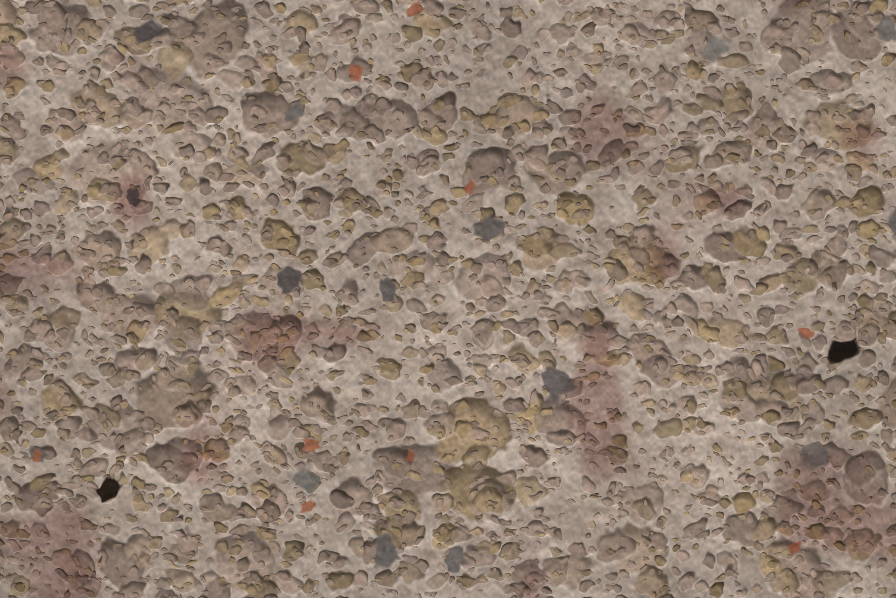
Give the GLSL for this texture, as a WebGL 1 fragment shader.

```glsl
precision highp float;
// Weathered porous stone: overlapping lit pits, grey pebbles and a few deep holes.
uniform vec2 u_resolution;

float hash(vec2 p) {
  return fract(sin(dot(p, vec2(127.1, 311.7))) * 43758.5453);
}

vec2 hash2(vec2 p) {
  return vec2(hash(p + 3.7), hash(p + 8.9));
}

float noise(vec2 p) {
  vec2 i = floor(p), f = fract(p);
  f = f * f * (3.0 - 2.0 * f);
  return mix(mix(hash(i), hash(i + vec2(1.0, 0.0)), f.x),
             mix(hash(i + vec2(0.0, 1.0)), hash(i + 1.0), f.x), f.y);
}

float fbm(vec2 p) {
  float sum = 0.0, amp = 0.5;
  for (int i = 0; i < 4; i++) {
    sum += amp * noise(p);
    p = mat2(1.6, 1.2, -1.2, 1.6) * p + 5.3;
    amp *= 0.55;
  }
  return sum;
}

// One layer of hollows, shaded under their upper lip and lit on the lower one.
vec3 pits(vec3 color, vec2 p, float scale, float density, float depth) {
  vec2 grid = p * scale + scale * 1.37;
  for (int j = -1; j <= 1; j++) {
    for (int i = -1; i <= 1; i++) {
      vec2 id = floor(grid) + vec2(float(i), float(j));
      if (hash(id) > density) continue;
      float radius = mix(0.24, 0.52, pow(hash(id + 1.3), 1.4));
      vec2 q = (grid - id - 0.2 - 0.6 * hash2(id)) / radius;
      q.y = q.y * mix(1.0, 1.45, hash(id + 2.1)) + q.x * (hash(id + 5.1) - 0.5) * 0.7;
      float d = length(q) + 0.5 * (noise(q * 1.5 + id * 7.0) - 0.5);
      float soft = 0.12 + 1.5 * scale / (radius * u_resolution.y);
      float inside = smoothstep(1.0 + 0.5 * soft, 1.0 - 0.5 * soft, d);

      float shadow = smoothstep(0.75, 1.4, length(q + vec2(0.12, 0.45)));
      vec3 bed = mix(vec3(0.50, 0.43, 0.385), vec3(0.50, 0.425, 0.32),
                     smoothstep(0.45, 0.9, hash(id + 6.4)));
      bed *= mix(0.88, 1.18, hash(id + 4.2));
      bed *= mix(1.1, 1.0 - depth, shadow);

      float lip = smoothstep(0.25, 0.0, abs(d - 1.1)) * smoothstep(0.1, -0.9, q.y);
      color += 0.07 * lip;
      color = mix(color, bed, inside * mix(0.6, 0.98, hash(id + 9.6)));
    }
  }
  return color;
}

// Sparse angular inclusions; returns coverage and a random tone.
vec2 chips(vec2 p, float scale, float density, float size) {
  vec2 grid = p * scale + scale * 2.71;
  vec2 id = floor(grid);
  vec2 q = (fract(grid) - 0.3 - 0.4 * hash2(id)) / (size * mix(0.6, 1.2, hash(id + 1.9)));
  float turn = 6.28 * hash(id + 4.4);
  q = mat2(cos(turn), sin(turn), -sin(turn), cos(turn)) * q;
  q.y *= 1.3;
  float d = mix(length(q), max(abs(q.x), abs(q.y)), 0.5) + 0.4 * (noise(q * 2.0 + id) - 0.5);
  float soft = 0.1 + scale / (size * u_resolution.y);
  return vec2(smoothstep(1.0 + soft, 1.0 - soft, d) * step(hash(id), density), hash(id + 7.7));
}

void main() {
  vec2 uv = gl_FragCoord.xy / u_resolution.y;
  vec2 warp = vec2(noise(uv * 22.0), noise(uv * 22.0 + 40.0)) - 0.5;
  vec2 fray = vec2(noise(uv * 85.0), noise(uv * 85.0 + 70.0)) - 0.5;
  vec2 p = uv + 0.016 * warp + 0.007 * fray;

  // Pale crust between the pits
  vec3 color = mix(vec3(0.56, 0.495, 0.45), vec3(0.73, 0.675, 0.625), fbm(uv * 28.0));

  // Pits from broad to tiny
  color = pits(color, p, 8.0, 0.55, 0.38);
  color = pits(color, p, 14.0, 0.55, 0.45);
  color = pits(color, p, 24.0, 0.55, 0.5);
  color = pits(color, p, 43.0, 0.42, 0.52);
  color = pits(color, p, 75.0, 0.24, 0.55);

  // Pebbles, rust specks and deep holes
  vec2 pebble = chips(p, 7.0, 0.16, 0.16);
  color = mix(color, mix(vec3(0.29, 0.27, 0.27), vec3(0.49, 0.47, 0.45), pebble.y), 0.85 * pebble.x);
  vec2 rust = chips(p, 11.0, 0.025, 0.13);
  color = mix(color, vec3(0.58, 0.34, 0.24), 0.8 * rust.x);
  vec2 hole = chips(p, 5.0, 0.09, 0.13);
  color = mix(color, mix(vec3(0.09, 0.07, 0.06), vec3(0.22, 0.16, 0.11), hole.y), 0.95 * hole.x);

  // Raking light on the gritty surface, plus broad stains
  float relief = fbm(uv * 70.0) - fbm(uv * 70.0 + vec2(0.1, 0.5));
  float grit = noise(uv * 190.0) - 0.5;
  color *= 1.0 + 0.32 * relief + 0.13 * grit;
  color *= 0.95 + 0.12 * noise(uv * 5.0);
  color = mix(color, color * vec3(0.86, 0.79, 0.79), smoothstep(0.68, 0.9, noise(uv * 9.0 + 17.0)));

  gl_FragColor = vec4(clamp(color, 0.0, 1.0), 1.0);
}
```
